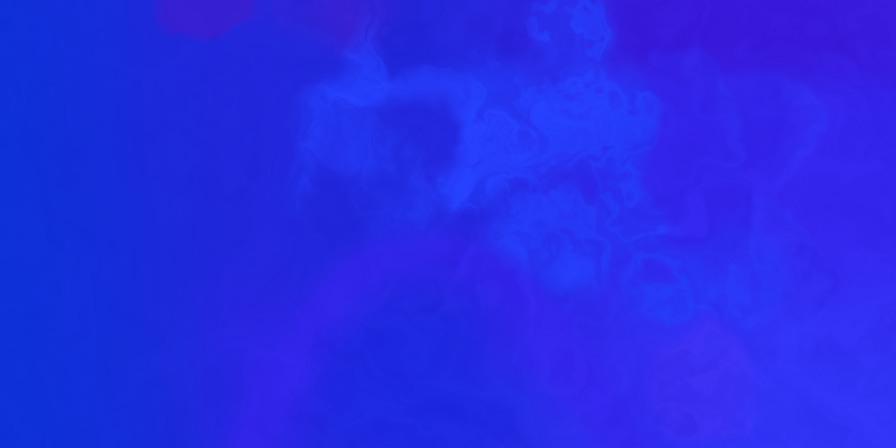
A Shadertoy shader for this background:

```glsl
// Blue and violet ink smoke drifting over a deep blue gradient.
// Ellipses and strokes, bent by fractal noise, form the plumes; folded
// noise draws their filaments, and a lopsided parabola the violet arch.
#define WARP 0.075
#define WARP_SCALE 5.5
#define SMOKE_OPACITY 0.95
#define ARCH_OPACITY 0.85
#define ARCH_WIDTH 0.075
#define WISP_OPACITY 0.42
#define FILAMENT_GAIN 0.30
#define GRAIN_GAIN 0.05

const vec3 LEFT_BLUE = vec3(0.05, 0.19, 0.85);
const vec3 DEEP_BLUE = vec3(0.13, 0.15, 0.86);
const vec3 INDIGO = vec3(0.20, 0.14, 0.92);
const vec3 TOP_INDIGO = vec3(0.22, 0.10, 0.86);
const vec3 LOW_BLUE = vec3(0.19, 0.20, 0.96);
const vec3 SMOKE_BLUE = vec3(0.14, 0.24, 0.98);
const vec3 HOLLOW_BLUE = vec3(0.11, 0.16, 0.89);
const vec3 VIOLET = vec3(0.20, 0.14, 0.92);
const vec3 PURPLE = vec3(0.26, 0.11, 0.80);
const vec3 LILAC = vec3(0.26, 0.19, 0.95);

// Centre and radii of the blue billows
const int BILLOWS = 10;
const vec4 billow[BILLOWS] = vec4[](
    vec4(0.81, 0.86, 0.07, 0.13), vec4(1.12, 0.70, 0.14, 0.19),
    vec4(1.27, 0.94, 0.12, 0.11), vec4(1.30, 0.73, 0.14, 0.15),
    vec4(1.43, 0.53, 0.10, 0.11), vec4(1.25, 0.46, 0.14, 0.10),
    vec4(1.48, 0.36, 0.12, 0.09), vec4(1.04, 0.57, 0.09, 0.06),
    vec4(1.41, 0.72, 0.06, 0.15), vec4(1.64, 0.37, 0.12, 0.13));

float hash(vec2 p) {
    return fract(sin(dot(p, vec2(127.1, 311.7))) * 43758.5);
}

float noise(vec2 p) {
    vec2 i = floor(p), f = fract(p);
    f = f * f * (3.0 - 2.0 * f);
    return mix(mix(hash(i), hash(i + vec2(1, 0)), f.x),
               mix(hash(i + vec2(0, 1)), hash(i + vec2(1, 1)), f.x), f.y);
}

float fbm(vec2 p) {
    float sum = 0.0, amp = 0.5;
    for (int i = 0; i < 5; i++) {
        sum += amp * noise(p);
        p = mat2(1.6, 1.2, -1.2, 1.6) * p + 7.3;
        amp *= 0.5;
    }
    return sum;
}

// Ellipse that fades from its core to its rim
float puff(vec2 p, vec2 centre, vec2 radii, float core) {
    return 1.0 - smoothstep(core, 1.15, length((p - centre) / radii));
}

// Soft line from a to b
float stroke(vec2 p, vec2 a, vec2 b, float width) {
    vec2 ab = b - a;
    float t = clamp(dot(p - a, ab) / dot(ab, ab), 0.0, 1.0);
    return 1.0 - smoothstep(0.0, width, length(p - a - ab * t));
}

// Arc with a crisp outer rim that is brightest at its upper right
float curl(vec2 p, vec2 centre, vec2 radii) {
    vec2 v = (p - centre) / radii;
    float r = length(v);
    float rim = smoothstep(0.2, 0.95, r) * (1.0 - smoothstep(0.97, 1.12, r));
    return rim * smoothstep(-0.8, 0.9, dot(v, vec2(0.8, 0.6)));
}

vec3 background(vec2 p) {
    vec3 col = mix(LEFT_BLUE, DEEP_BLUE, smoothstep(0.0, 0.65, p.x + 0.1 * p.y));
    vec3 right = mix(LOW_BLUE, INDIGO, smoothstep(0.1, 0.55, p.y));
    right = mix(right, TOP_INDIGO, smoothstep(0.74, 0.92, p.y));
    return mix(col, right, smoothstep(0.85, 1.55, p.x));
}

void mainImage(out vec4 fragColor, in vec2 fragCoord) {
    vec2 p = fragCoord / iResolution.y;
    p.x *= 2.0 * iResolution.y / iResolution.x;
    vec2 bend = vec2(fbm(p * WARP_SCALE), fbm(p * WARP_SCALE + 19.0)) - 0.48;
    vec2 q = p + 2.0 * WARP * bend;
    float grain = fbm(q * 9.0 + 4.0 * bend);
    float fold = 1.0 - smoothstep(0.0, 0.16, abs(fbm(q * 6.0 + 5.0 * bend + 31.0) - 0.48));
    vec3 col = background(p);

    // Violet arch, steeper on its left side, with a blue hollow beneath
    vec2 a = p + 0.4 * WARP * bend - vec2(0.93, 0.45);
    float steep = a.x < 0.0 ? 3.0 : 1.9;
    float d = (a.y + steep * a.x * a.x) / sqrt(1.0 + 4.0 * steep * steep * a.x * a.x);
    float arch = exp(-pow(d / (ARCH_WIDTH * (d > 0.0 ? 0.55 : 1.2)), 2.0));
    col = mix(col, VIOLET, 0.55 * puff(q, vec2(0.58, 0.16), vec2(0.20, 0.38), 0.0));
    col = mix(col, HOLLOW_BLUE, 0.8 * puff(q, vec2(0.92, 0.12), vec2(0.30, 0.30), 0.2));
    col = mix(col, VIOLET, ARCH_OPACITY * arch * (0.8 + 0.4 * grain));

    // Blue billows and the thin veils that join them
    float clear = 1.0;
    for (int i = 0; i < BILLOWS; i++) {
        vec4 b = billow[i];
        float shade = 0.55 + 0.25 * fold;
        clear *= 1.0 - shade * puff(q, b.xy, b.zw, 0.65) * (i == BILLOWS - 1 ? 0.5 : 1.0);
        clear *= 1.0 - 0.25 * puff(q, b.xy, b.zw * 1.35, 0.0);
    }
    clear *= 1.0 - 0.65 * stroke(q, vec2(0.80, 0.81), vec2(1.14, 0.79), 0.08);
    clear *= 1.0 - 0.55 * stroke(q, vec2(0.78, 0.80), vec2(0.68, 0.56), 0.06);
    clear *= 1.0 - 0.50 * stroke(q, vec2(0.76, 0.74), vec2(0.90, 0.52), 0.12);
    float smoke = (1.0 - clear) * (0.55 + 0.6 * grain + FILAMENT_GAIN * (fold - 0.3));
    smoke *= 1.0 - 0.75 * puff(q, vec2(0.93, 0.70), vec2(0.09, 0.05), 0.4);
    smoke *= 1.0 - 0.75 * puff(q, vec2(1.44, 0.37), vec2(0.06, 0.03), 0.4);
    col = mix(col, SMOKE_BLUE, clamp(SMOKE_OPACITY * smoke, 0.0, 1.0));

    // Faint curls on the right
    float wisps = curl(q, vec2(1.54, 0.73), vec2(0.12, 0.16))
                + curl(q, vec2(1.70, 0.69), vec2(0.11, 0.14))
                + curl(q, vec2(1.70, 0.36), vec2(0.14, 0.18))
                + curl(q, vec2(1.72, 0.14), vec2(0.10, 0.17));
    col = mix(col, LOW_BLUE, WISP_OPACITY * min(wisps, 1.5) * (0.5 + grain));

    // Purple puffs along the top, the lilac billow and its streaks below
    col = mix(col, PURPLE, 0.65 * puff(q, vec2(0.46, 0.99), vec2(0.13, 0.08), 0.8));
    col = mix(col, PURPLE, 0.55 * puff(q, vec2(0.76, 0.99), vec2(0.19, 0.13), 0.2) * (0.5 + grain));
    col = mix(col, VIOLET, 0.5 * stroke(q, vec2(1.22, 0.25), vec2(1.52, 0.08), 0.16));
    col = mix(col, LILAC, 0.65 * puff(q, vec2(1.56, 0.14), vec2(0.12, 0.13), 0.75) * (0.6 + 0.4 * fold));

    float haze = 0.35 + 0.65 * smoothstep(0.3, 1.0, p.x);
    col += GRAIN_GAIN * haze * (grain - 0.48 + 0.25 * (fold - 0.3)) * vec3(0.5, 0.7, 1.0);
    fragColor = vec4(clamp(col, 0.0, 1.0), 1.0);
}
```
